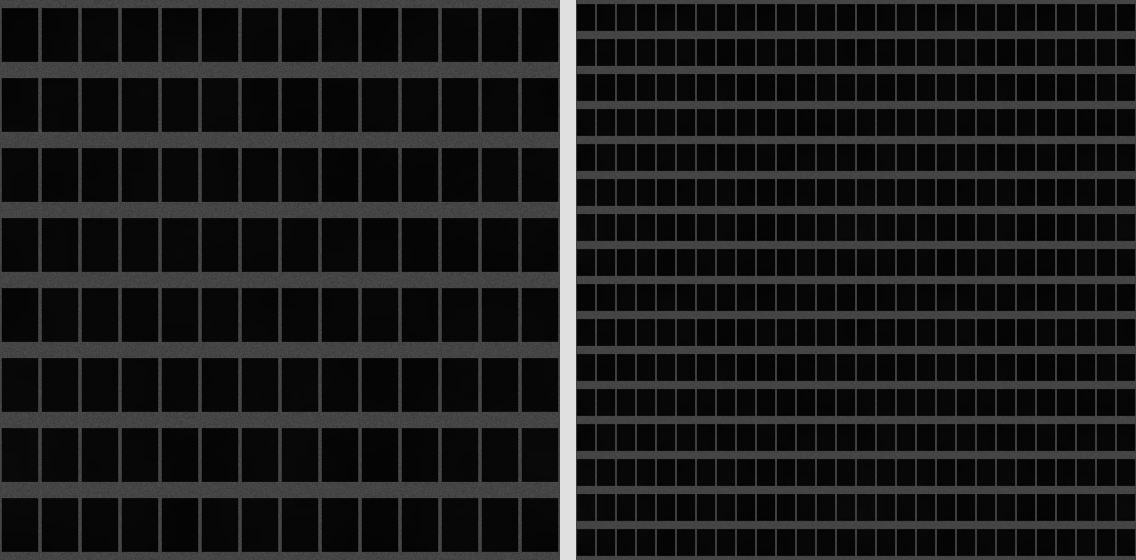
Left: one tile. Right: repeated 2 by 2.
Reproduce this pattern procedurally as a Shadertoy shader.

```glsl
// A facade grid of near-black panes between thin grey mullions and wide bands.
// Each pane is a box distance in a repeated cell; wrapping value noise adds
// soft mottling to the glass and a fine grain to the frame.

#define GRID vec2(14.0, 8.0)        // panes across and down
#define FRAME_SHARE vec2(0.09, 0.232) // part of a cell taken by the frame
#define GLASS_COLOR vec3(0.025)
#define FRAME_COLOR vec3(0.27)
#define PANE_VARIATION 0.006
#define MOTTLE_AMOUNT 0.024
#define MOTTLE_SCALE 6.0
#define GRAIN_AMOUNT 0.045
#define GRAIN_SCALE 512.0
#define EDGE_PIXELS 0.7

float hash(vec2 p) {
    vec3 q = fract(p.xyx * vec3(0.1031, 0.1030, 0.0973));
    q += dot(q, q.yzx + 33.33);
    return fract((q.x + q.y) * q.z);
}

// Value noise on the unit square that wraps after a whole number of cells
float tileNoise(vec2 uv, float period) {
    vec2 p = uv * period;
    vec2 i = floor(p);
    vec2 f = fract(p);
    f = f * f * (3.0 - 2.0 * f);
    vec2 a = mod(i, period);
    vec2 b = mod(i + 1.0, period);
    return mix(mix(hash(a), hash(vec2(b.x, a.y)), f.x),
               mix(hash(vec2(a.x, b.y)), hash(b), f.x), f.y);
}

float tileFbm(vec2 uv, float period) {
    float sum = 0.0;
    float weight = 0.5;
    for (int octave = 0; octave < 4; octave++) {
        sum += weight * tileNoise(uv, period);
        period *= 2.0;
        weight *= 0.5;
    }
    return sum / (1.0 - weight * 2.0);
}

float boxDistance(vec2 p, vec2 halfSize) {
    vec2 d = abs(p) - halfSize;
    return length(max(d, 0.0)) + min(max(d.x, d.y), 0.0);
}

void mainImage(out vec4 fragColor, in vec2 fragCoord) {
    vec2 uv = fragCoord / iResolution.xy;
    vec2 cell = uv * GRID;
    vec2 cellId = mod(floor(cell), GRID);

    // Pane shape, measured in canvas units
    vec2 local = (fract(cell) - 0.5) / GRID;
    float pane = boxDistance(local, 0.5 * (1.0 - FRAME_SHARE) / GRID);
    float edge = EDGE_PIXELS / min(iResolution.x, iResolution.y);
    float frameMask = smoothstep(-edge, edge, pane);

    // Dark glass with cloudy mottling and a slight tone shift per pane
    float mottle = tileFbm(uv, MOTTLE_SCALE) - 0.5;
    float tone = hash(cellId + 17.0) - 0.5;
    vec3 glass = GLASS_COLOR + MOTTLE_AMOUNT * mottle + PANE_VARIATION * tone;

    // Matte frame with fine grain
    float grain = hash(mod(floor(uv * GRAIN_SCALE), GRAIN_SCALE)) - 0.5;
    vec3 frame = FRAME_COLOR + GRAIN_AMOUNT * grain;

    fragColor = vec4(clamp(mix(glass, frame, frameMask), 0.0, 1.0), 1.0);
}
```
